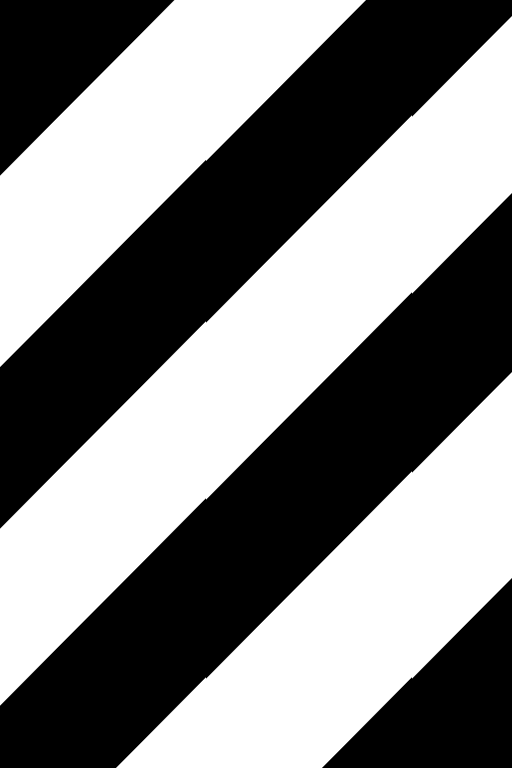
This pattern is drawn by a Shadertoy shader. Its source:

```glsl
const vec3 INK = vec3(0.0);
const vec3 PAPER = vec3(1.0);

// Lengths are in canvas heights, measured along the vertical axis.
const float MIDDLE = 0.8027;        // centre of the middle band
const float PITCH = 0.4663;         // mean spacing of the bands
const float PITCH_DRIFT = 0.0161;   // spacing grows toward the lower right
const float WIDTH = 0.2305;         // width of the middle band
const float WIDTH_SLOPE = 0.0094;   // lower bands are slightly wider
const float WIDTH_FLARE = 0.0283;   // outer bands are wider than the middle
const float NICK_SIZE = 0.0018;     // small step along the cut edges
const float NICK_PERIOD = 0.268;

// Signed distance to band k, with k = 0 in the middle.
float bandDistance(float diagonal, float k) {
    float centre = MIDDLE + PITCH * k + PITCH_DRIFT * k * k;
    float width = WIDTH + WIDTH_SLOPE * k + WIDTH_FLARE * k * k;
    return (abs(diagonal - centre) - 0.5 * width) * inversesqrt(2.0);
}

void mainImage(out vec4 fragColor, in vec2 fragCoord) {
    vec2 p = fragCoord / iResolution.y;
    float pixel = 1.0 / iResolution.y;

    // Diagonal coordinate, zero at the upper left corner
    float diagonal = p.x + 1.0 - p.y;
    diagonal += NICK_SIZE * (fract(p.x / NICK_PERIOD) - 0.5);

    // Union of the three bands
    float dist = 1.0;
    for (int k = -1; k <= 1; k++) {
        dist = min(dist, bandDistance(diagonal, float(k)));
    }

    float coverage = clamp(0.5 - dist / pixel, 0.0, 1.0);
    fragColor = vec4(mix(INK, PAPER, coverage), 1.0);
}
```
